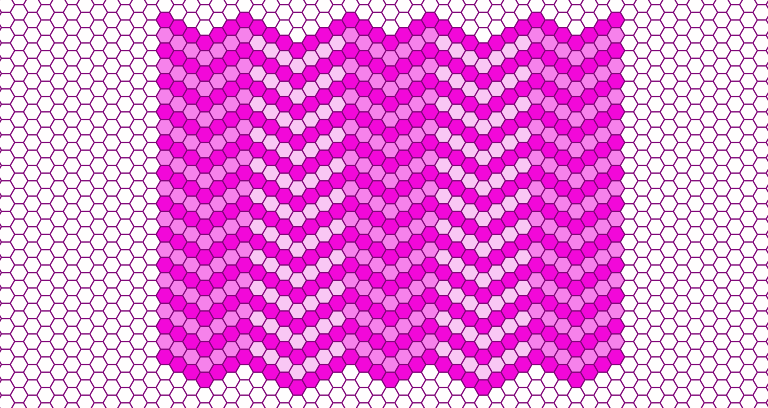
This pattern is drawn by a WebGL 1 fragment shader. Its source:

```glsl
precision highp float;

uniform vec2 u_resolution;

const float SQRT3 = 1.7320508;
const float COLUMN_STEP = 0.5 * SQRT3;   // in hexagon heights

// Layout, as fractions of the canvas width
const float HEX_HEIGHT = 0.01994;
const vec2 FIRST_CENTER = vec2(0.2148, 0.0260);

const float LAST_COLUMN = 34.0;
const float LAST_ROW = 22.0;
const float LINE_HALF_WIDTH = 0.042;

const vec3 WHITE = vec3(1.0, 0.995, 0.995);
const vec3 MAGENTA = vec3(0.95, 0.03, 0.85);
const vec3 PINK = vec3(0.965, 0.51, 0.92);
const vec3 PALE = vec3(0.975, 0.78, 0.955);
const vec3 OUTLINE = vec3(0.50, 0.02, 0.47);

float nearestInteger(float x) {
    return floor(x + 0.5);
}

vec2 nearestCenter(vec2 p, vec2 offset) {
    vec2 period = vec2(SQRT3, 1.0);
    return floor((p - offset) / period + 0.5) * period + offset;
}

// Center of the flat-topped hexagon that holds p
vec2 hexCenter(vec2 p) {
    vec2 even = nearestCenter(p, vec2(0.0));
    vec2 odd = nearestCenter(p, vec2(COLUMN_STEP, 0.5));
    vec2 toEven = p - even;
    vec2 toOdd = p - odd;
    return dot(toEven, toEven) < dot(toOdd, toOdd) ? even : odd;
}

// Distance inward from the hexagon border
float hexInset(vec2 local) {
    vec2 a = abs(local);
    return 0.5 - max(a.y, dot(a, vec2(COLUMN_STEP, 0.5)));
}

// Drop of a column in half hexagons: a shallow and a deep valley
float zigzagDrop(float phase) {
    return phase < 6.0 ? 3.0 - abs(phase - 3.0) : 4.0 - abs(phase - 10.0);
}

vec3 cellColor(vec2 center) {
    float column = nearestInteger(center.x / COLUMN_STEP);
    float phase = nearestInteger(mod(column + 0.25, 14.0) - 0.25);
    float row = nearestInteger(center.y - 0.5 * zigzagDrop(phase));

    bool inside = column > -0.5 && column < LAST_COLUMN + 0.5
               && row > -0.5 && row < LAST_ROW + 0.5;
    if (!inside) return WHITE;

    vec3 lightStripe = phase > 6.5 ? PALE : PINK;
    return mod(row, 2.0) < 0.5 ? MAGENTA : lightStripe;
}

void main() {
    // Canvas-width units with y measured down from the top
    vec2 fromTop = vec2(gl_FragCoord.x, u_resolution.y - gl_FragCoord.y);
    vec2 p = (fromTop / u_resolution.x - FIRST_CENTER) / HEX_HEIGHT;
    float pixel = 1.0 / (u_resolution.x * HEX_HEIGHT);

    // Filled cell with a smoothed outline
    vec2 center = hexCenter(p);
    float inset = hexInset(p - center);
    float fill = smoothstep(LINE_HALF_WIDTH - 0.5 * pixel,
                            LINE_HALF_WIDTH + 0.5 * pixel, inset);
    gl_FragColor = vec4(mix(OUTLINE, cellColor(center), fill), 1.0);
}
```
